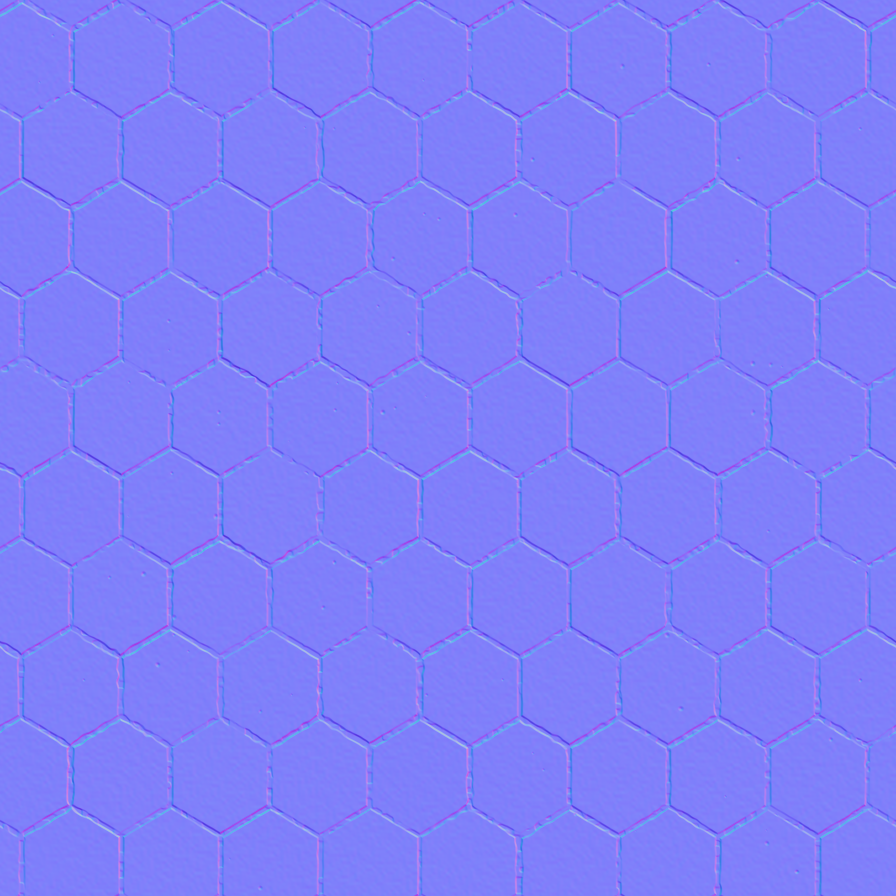
Write a WebGL 2 fragment shader that draws this texture map.

```glsl
#version 300 es
precision highp float;
precision highp int;

uniform vec2 u_resolution;
out vec4 outColor;

// Layout: tiles across, rows down (even), lattice offset in tiles and rows
const ivec2 TILES = ivec2(9, 10);
const vec2 OFFSET = vec2(0.715, 0.333);
const float ROW_STEP = 0.8660254;

// Joint, as fractions of a tile width
const float JOINT_HALF = 0.022;
const float WALL_HALF = 0.011;
const float TILE_SHIFT = 0.008;
const float EDGE_WEAR = 0.026;

// Relief heights, in canvas units
const float JOINT_DEPTH = 0.00095;
const float GROUT_LUMPS = 0.00085;
const float GRAIN_FINE = 0.00015;
const float GRAIN_SOFT = 0.00012;
const float TILE_TILT = 0.007;

// Pits
const int PIT_CELLS = 60;
const float PIT_CHANCE = 0.075;
const float PIT_DEPTH = 0.0009;

const float SAMPLE_STEP = 0.0009;
const float BLUE_LEVEL = 0.98;

float hash(ivec2 cell, int seed) {
    uint h = uint(cell.x) * 374761393u + uint(cell.y) * 668265263u + uint(seed) * 974711u;
    h = (h ^ (h >> 13)) * 1274126177u;
    h = (h ^ (h >> 16)) * 2246822519u;
    return float((h ^ (h >> 15)) & 0xffffffu) / 16777215.0;
}

vec2 hash2(ivec2 cell, int seed) {
    return vec2(hash(cell, seed), hash(cell, seed + 1));
}

ivec2 wrap(ivec2 cell, ivec2 period) {
    return (cell + 2 * period) % period;
}

// Value noise with a whole number of cells across the canvas
float noise(vec2 uv, int cells, int seed) {
    vec2 p = uv * float(cells);
    ivec2 i = ivec2(floor(p));
    vec2 f = fract(p);
    f = f * f * (3.0 - 2.0 * f);
    ivec2 n = ivec2(cells);
    float low = mix(hash(wrap(i, n), seed), hash(wrap(i + ivec2(1, 0), n), seed), f.x);
    float high = mix(hash(wrap(i + ivec2(0, 1), n), seed), hash(wrap(i + 1, n), seed), f.x);
    return mix(low, high, f.y);
}

// Offset from the nearest tile centre, and that tile's wrapped id
vec2 hexLocal(vec2 uv, out ivec2 id) {
    vec2 q = (uv * vec2(TILES) - OFFSET) * vec2(1.0, ROW_STEP);
    vec2 span = vec2(1.0, 2.0 * ROW_STEP);
    vec2 a = q - span * round(q / span);
    vec2 b = q - span * (floor(q / span) + 0.5);
    vec2 local = dot(a, a) < dot(b, b) ? a : b;
    id = ivec2(round((q - local) * vec2(2.0, 1.0 / ROW_STEP)));
    id = wrap(id, TILES * ivec2(2, 1));
    return local;
}

float hexInset(vec2 p) {
    p = abs(p);
    return 0.5 - max(p.x, dot(p, vec2(0.5, ROW_STEP)));
}

// Sparse ragged pits, gathered in patches
float pits(vec2 uv) {
    vec2 p = uv * float(PIT_CELLS);
    ivec2 cell = wrap(ivec2(floor(p)), ivec2(PIT_CELLS));
    float patchiness = noise((vec2(cell) + 0.5) / float(PIT_CELLS), 7, 31);
    float present = step(hash(cell, 32), PIT_CHANCE * patchiness * patchiness);
    vec2 centre = 0.3 + 0.4 * hash2(cell, 33);
    float radius = mix(0.1, 0.24, hash(cell, 35));
    float dist = length(fract(p) - centre) + 0.06 * noise(uv, 300, 36);
    return present * (radius / 0.24) * (1.0 - smoothstep(0.0, radius, dist));
}

float height(vec2 uv) {
    ivec2 id;
    vec2 local = hexLocal(uv, id);
    vec2 shift = (hash2(id, 1) * 2.0 - 1.0) * TILE_SHIFT;
    vec2 tilt = (hash2(id, 3) * 2.0 - 1.0) * TILE_TILT;

    // Worn tile outline
    float wear = smoothstep(0.3, 0.8, noise(uv, 23, 5));
    float chip = noise(uv, 130, 6) - 0.35;
    float inset = hexInset(local - shift) - EDGE_WEAR * mix(0.15, 1.0, wear) * chip;
    float tile = smoothstep(JOINT_HALF - WALL_HALF, JOINT_HALF + WALL_HALF, inset);

    // Tile face
    float face = JOINT_DEPTH + dot(tilt, local) / float(TILES.x);
    face += GRAIN_FINE * noise(uv, 256, 7) + GRAIN_SOFT * noise(uv, 140, 8);
    face -= PIT_DEPTH * pits(uv);

    // Crumbly grout
    float lumps = smoothstep(0.35, 0.7, noise(uv, 170, 9));
    float grout = GROUT_LUMPS * lumps * mix(0.35, 1.0, noise(uv, 19, 10));
    return mix(grout, face, tile);
}

void main() {
    vec2 uv = gl_FragCoord.xy / u_resolution;
    vec2 e = vec2(SAMPLE_STEP, 0.0);
    vec2 slope = vec2(height(uv + e.xy) - height(uv - e.xy),
                      height(uv + e.yx) - height(uv - e.yx)) / (2.0 * SAMPLE_STEP);
    vec3 normal = normalize(vec3(-slope, 1.0));
    outColor = vec4((normal * 0.5 + 0.5) * vec3(1.0, 1.0, BLUE_LEVEL), 1.0);
}
```
